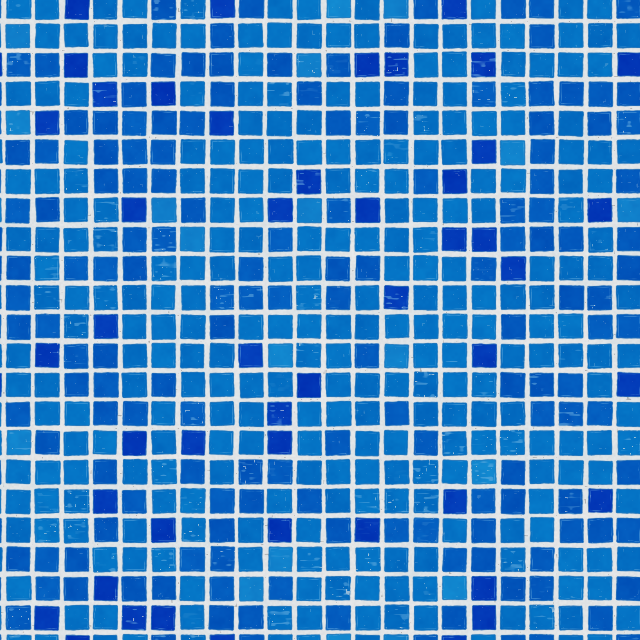
A Shadertoy shader for this pattern:

```glsl
#define TILES 22.0
#define GRID_SHIFT vec2(0.13, 0.27)
#define HALF_SIZE 0.422
#define CORNER 0.05
#define JITTER 0.045
#define WOBBLE 0.034
#define LIGHT_BLUE vec3(0.015, 0.44, 0.765)
#define MID_BLUE vec3(0.01, 0.35, 0.74)
#define DEEP_BLUE vec3(0.01, 0.225, 0.72)
#define RIM_BLUE vec3(0.22, 0.48, 0.71)
#define GLAZE vec3(0.45, 0.71, 0.89)
#define GROUT vec3(0.88, 0.893, 0.90)

// Integer hash: three values in 0..1 per lattice point and seed
vec3 hash3(vec2 p, float seed) {
    uvec3 v = uvec3(p, seed) * 1664525u + 1013904223u;
    v.x += v.y * v.z; v.y += v.z * v.x; v.z += v.x * v.y;
    v ^= v >> 16u;
    v.x += v.y * v.z; v.y += v.z * v.x; v.z += v.x * v.y;
    return vec3(v >> 8u) / 16777216.0;
}

vec2 wrapCell(vec2 cell, vec2 period) {
    return floor(mod(cell + 0.5, period));
}

// Value noise on the tile grid; a whole-number scale makes it wrap
float noise(vec2 grid, vec2 scale, float seed) {
    vec2 p = grid * scale, period = TILES * scale;
    vec2 i = floor(p), f = fract(p);
    f = f * f * (3.0 - 2.0 * f);
    float a = hash3(wrapCell(i, period), seed).x;
    float b = hash3(wrapCell(i + vec2(1, 0), period), seed).x;
    float c = hash3(wrapCell(i + vec2(0, 1), period), seed).x;
    float d = hash3(wrapCell(i + vec2(1, 1), period), seed).x;
    return mix(mix(a, b, f.x), mix(c, d, f.x), f.y);
}

float roundBox(vec2 p, vec2 halfSize, float radius) {
    vec2 q = abs(p) - halfSize + radius;
    return length(max(q, 0.0)) + min(max(q.x, q.y), 0.0) - radius;
}

// Distance to one hand-set tile: shifted, slightly turned, uneven edge
float tileDistance(vec2 grid, vec2 id) {
    vec3 place = hash3(id, 1.0) - 0.5;
    vec3 size = hash3(id, 2.0) - 0.5;
    vec2 p = fract(grid) - 0.5 - place.xy * JITTER;
    p += place.z * 0.07 * vec2(-p.y, p.x);
    float d = roundBox(p, HALF_SIZE + size.xy * 0.025, CORNER);
    float ragged = noise(grid, vec2(5.0), 3.0) * 0.65 + noise(grid, vec2(14.0), 4.0) * 0.35;
    return d + (ragged - 0.5) * WOBBLE;
}

vec3 tileColor(vec2 grid, vec2 id, float d) {
    // Pick one of three blues, with a small shift in tone
    vec3 pick = hash3(id, 5.0);
    vec3 color = pick.x < 0.08 ? DEEP_BLUE : pick.x < 0.38 ? MID_BLUE : LIGHT_BLUE;
    color += (pick.y - 0.5) * vec3(0.01, 0.05, 0.03);
    float faded = step(0.95, pick.z) * step(0.38, pick.x);
    color += faded * vec3(0.05, 0.07, 0.035);

    // Cloudy glass
    float cloud = noise(grid, vec2(3.0), 6.0) + 0.5 * noise(grid, vec2(9.0), 7.0);
    color += (cloud - 0.75) * vec3(0.01, 0.035, 0.025);

    // Dull rim and broken glint along the bevel
    float patchy = noise(grid, vec2(4.0), 8.0);
    float rim = smoothstep(-0.05, -0.012, d) * (0.45 + 0.55 * patchy);
    float glint = 1.0 - smoothstep(0.004, 0.02, abs(d + 0.068));
    glint *= smoothstep(0.45, 0.85, noise(grid, vec2(3.0), 9.0));
    color = mix(color, GLAZE, glint * 0.42);
    color = mix(color, RIM_BLUE, rim * 0.85);

    // Glaze streaks on a few tiles and tiny pale chips
    float worn = smoothstep(0.78, 0.95, hash3(id, 10.0).x);
    float streak = smoothstep(0.72, 0.92, noise(grid, vec2(4.0, 13.0), 11.0));
    float chip = smoothstep(0.91, 0.98, noise(grid, vec2(13.0), 12.0));
    color = mix(color, GLAZE, streak * worn * 0.5);
    return mix(color, GROUT, chip * (0.2 + 0.5 * worn));
}

vec3 groutColor(vec2 grid, float d) {
    float stain = noise(grid, vec2(1.0), 13.0);
    float grain = noise(grid, vec2(16.0), 14.0);
    vec3 color = GROUT + (grain - 0.5) * 0.035;
    color += (stain - 0.5) * vec3(0.035, 0.015, 0.005);
    // Soft shade where the grout meets the glass
    color -= (1.0 - smoothstep(0.0, 0.04, d)) * vec3(0.09, 0.05, 0.02);
    float pit = smoothstep(0.93, 0.99, noise(grid, vec2(9.0), 15.0));
    return color - pit * vec3(0.18, 0.19, 0.2);
}

void mainImage(out vec4 fragColor, in vec2 fragCoord) {
    vec2 grid = fragCoord / iResolution.xy * TILES - GRID_SHIFT;
    vec2 id = wrapCell(floor(grid), vec2(TILES));
    float d = tileDistance(grid, id);

    float pixel = TILES / min(iResolution.x, iResolution.y);
    float blur = max(pixel * 0.6, 0.018);
    float inside = 1.0 - smoothstep(-blur, blur, d);
    vec3 color = mix(groutColor(grid, d), tileColor(grid, id, d), inside);
    fragColor = vec4(clamp(color, 0.0, 1.0), 1.0);
}
```
